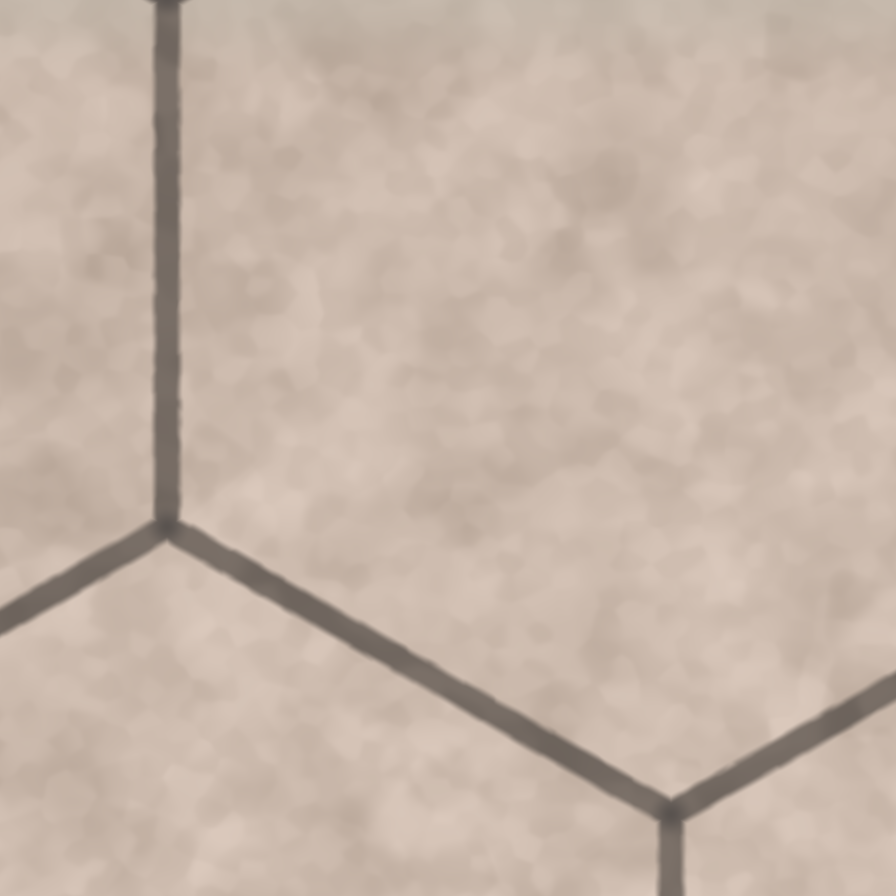
This pattern is drawn by a Shadertoy shader. Its source:

```glsl
// Large pale stone hexagon tiles with thin dark joints, cropped close.
// Two staggered rectangular lattices give the distance to the hexagon edges;
// layered smooth cellular noise mottles the stone and the joints.

// Tile geometry, in canvas heights
const vec2  TILE_CENTER = vec2(0.749, 0.708);
const float HALF_WIDTH  = 0.5625;  // center to vertical side
const float HALF_SIDE   = 0.296;   // half of a vertical side
const float SLANT_RISE  = 0.321;   // height of a slanted side

// Joints
const float JOINT_HALF  = 0.0142;
const float JOINT_SOFT  = 0.0050;
const float NODE_RADIUS = 0.028;

// Colors
const vec3 STONE_DARK  = vec3(0.715, 0.645, 0.590);
const vec3 STONE_LIGHT = vec3(0.855, 0.785, 0.735);
const vec3 STONE_COOL  = vec3(0.755, 0.725, 0.675);
const vec3 JOINT_COLOR = vec3(0.455, 0.415, 0.385);
const vec3 NODE_COLOR  = vec3(0.350, 0.325, 0.310);

// Mottling
const float BLOB_SHARPNESS = 6.0;
const float STONE_TONE     = 0.57;
const float SPOT_STRENGTH  = 0.22;

vec3 hash3(vec2 cell) {
    vec3 h = fract(cell.xyx * vec3(0.1031, 0.1030, 0.0973));
    h += dot(h, h.yxz + 33.33);
    return fract((h.xxy + h.yzz) * h.zyx);
}

// Cellular noise: random tones blended around jittered points, 0 to 1
float blobs(vec2 p) {
    vec2 cell = floor(p);
    vec2 local = fract(p);
    float tone = 0.0;
    float total = 0.0;
    for (int y = -1; y <= 1; y++) {
        for (int x = -1; x <= 1; x++) {
            vec2 offset = vec2(x, y);
            vec3 h = hash3(cell + offset + 100.0);
            vec2 d = offset + h.xy - local;
            float weight = exp(-BLOB_SHARPNESS * dot(d, d));
            tone += weight * h.z;
            total += weight;
        }
    }
    return tone / total;
}

// Distance inward from the sides of one hexagon, negative outside
float hexInset(vec2 q) {
    vec2 slantNormal = normalize(vec2(SLANT_RISE, HALF_WIDTH));
    vec2 tip = vec2(0.0, HALF_SIDE + SLANT_RISE);
    return min(HALF_WIDTH - abs(q.x), dot(slantNormal, tip - abs(q)));
}

// Offset from the center of the nearest lattice cell
vec2 latticeOffset(vec2 p, vec2 period) {
    return (fract(p / period + 0.5) - 0.5) * period;
}

vec3 stone(vec2 uv) {
    float mottle = 0.36 * (blobs(uv * 7.0) - 0.5)
                 + 0.40 * (blobs(uv * vec2(17.0, 20.0) + 31.0) - 0.5)
                 + 0.32 * (blobs(uv * vec2(42.0, 46.0) + 67.0) - 0.5);
    float spots = smoothstep(0.72, 0.98, blobs(uv * 13.0 + 53.0));
    float tone = STONE_TONE + mottle + 0.20 * (0.5 - uv.y)
               - SPOT_STRENGTH * spots;
    vec3 color = mix(STONE_DARK, STONE_LIGHT, clamp(tone, 0.0, 1.0));
    return mix(color, STONE_COOL, 0.55 * smoothstep(0.90, 1.02, uv.y));
}

void mainImage(out vec4 fragColor, in vec2 fragCoord) {
    vec2 uv = fragCoord / iResolution.y;

    // Choose the containing hexagon from the two lattices
    vec2 period = 2.0 * vec2(HALF_WIDTH, 2.0 * HALF_SIDE + SLANT_RISE);
    vec2 p = uv - TILE_CENTER;
    vec2 q = latticeOffset(p, period);
    vec2 staggered = latticeOffset(p - 0.5 * period, period);
    if (hexInset(staggered) > hexInset(q)) q = staggered;
    float inset = hexInset(q);

    // Joint mask with slightly uneven edges
    float ragged = 0.0024 * (blobs(uv * 60.0 + 11.0) - 0.5);
    float soft = max(JOINT_SOFT, 1.0 / iResolution.y);
    float joint = 1.0 - smoothstep(-soft, soft, inset - JOINT_HALF + ragged);

    // Joints darken where three meet
    vec2 a = abs(q);
    float node = min(length(a - vec2(HALF_WIDTH, HALF_SIDE)),
                     length(a - vec2(0.0, HALF_SIDE + SLANT_RISE)));
    vec3 grout = JOINT_COLOR * (0.93 + 0.14 * blobs(uv * 24.0 + 83.0));
    grout = mix(NODE_COLOR, grout, smoothstep(0.0, NODE_RADIUS, node));

    fragColor = vec4(mix(stone(uv), grout, joint), 1.0);
}
```
